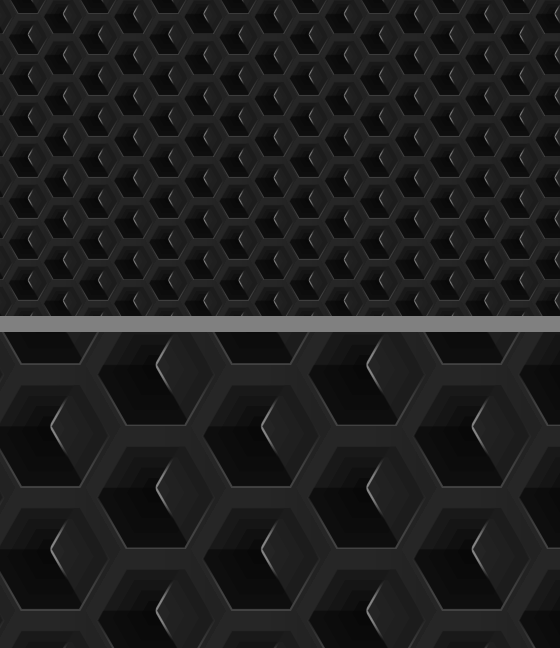
Top: the whole. Bottom: its middle third, enlarged.
A Shadertoy shader for this pattern:

```glsl
// Dark honeycomb of stepped hexagonal pits, each with a lit corner at its apex.
#define COLUMN_PITCH 0.11111   // column spacing, in canvas heights
#define ROW_PITCH 0.12963      // row spacing, in canvas heights
#define ANCHOR vec2(0.1995, 0.8264)
#define PIT_APOTHEM 0.415      // in row pitches
#define PIT_DROP 0.08          // how far the pit rim sits below the apex
#define STEPS 4.0
#define FRAME_TONE 0.148
#define RIM_TONE 0.26
#define GLINT_TONE 0.52
#define LINE_HALF_WIDTH 0.007
#define GLINT_REACH 0.30

const float SIN60 = 0.8660254;

// Offset from the nearest centre of a hexagonal lattice with unit row spacing.
vec2 nearestCentre(vec2 p) {
    vec2 cell = vec2(2.0 * SIN60, 1.0);
    vec2 a = mod(p + 0.5 * cell, cell) - 0.5 * cell;
    vec2 b = mod(p, cell) - 0.5 * cell;
    return dot(a, a) < dot(b, b) ? a : b;
}

// Depth coordinate: 0 at the apex, 1 on the rim of the dropped hexagon.
float pitLevel(vec2 p) {
    float level = 0.0;
    for (int i = 0; i < 6; i++) {
        float angle = radians(30.0 + 60.0 * float(i));
        vec2 normal = vec2(cos(angle), sin(angle));
        level = max(level, dot(p, normal) / (PIT_APOTHEM - PIT_DROP * normal.y));
    }
    return level;
}

// Staircase from 0 to 1 with softened risers.
float stairs(float level, float blur) {
    float x = level * STEPS;
    float riser = smoothstep(1.0 - min(blur * STEPS, 0.9), 1.0, fract(x));
    return min((floor(x) + riser) / STEPS, 1.0);
}

float lineMask(float dist, float px) {
    return 1.0 - smoothstep(LINE_HALF_WIDTH - 0.5 * px, LINE_HALF_WIDTH + px, abs(dist));
}

void mainImage(out vec4 fragColor, in vec2 fragCoord) {
    vec2 uv = fragCoord / iResolution.y;
    vec2 p = nearestCentre((uv - ANCHOR) * vec2(SIN60 / COLUMN_PITCH, 1.0 / ROW_PITCH));
    float px = 1.0 / (iResolution.y * ROW_PITCH);

    float level = pitLevel(p);
    float blur = px / PIT_APOTHEM;
    float band = stairs(level, blur);

    // Three faces meet at the apex: upper left, lower left and right.
    float rightEdge = SIN60 * p.x - 0.5 * abs(p.y);
    float upperFace = mix(0.045, 0.118, band);
    float lowerFace = mix(0.030, 0.062, band);
    float rightFace = mix(0.142, 0.098, band);
    float tone = mix(lowerFace, upperFace, smoothstep(-px, px, p.y));
    tone = mix(tone, rightFace, smoothstep(-px, px, rightEdge));

    // Raised frame around the pit, slightly darker to the right.
    float frame = FRAME_TONE - 0.014 * smoothstep(0.0, 0.5, p.x);
    tone = mix(tone, frame, smoothstep(1.0 - blur, 1.0 + blur, level));

    // Thin highlight along the lower rim.
    float rim = lineMask((level - 1.0) * (PIT_APOTHEM + PIT_DROP), px);
    rim *= smoothstep(0.05, -0.40, p.y);
    tone = mix(tone, RIM_TONE, rim);

    // Bright corner fading away from the apex.
    float glint = lineMask(rightEdge, px) * smoothstep(-px, px, p.x);
    glint *= 1.0 - smoothstep(0.08, GLINT_REACH, length(p));
    tone = mix(tone, GLINT_TONE, glint);

    fragColor = vec4(vec3(tone), 1.0);
}
```
